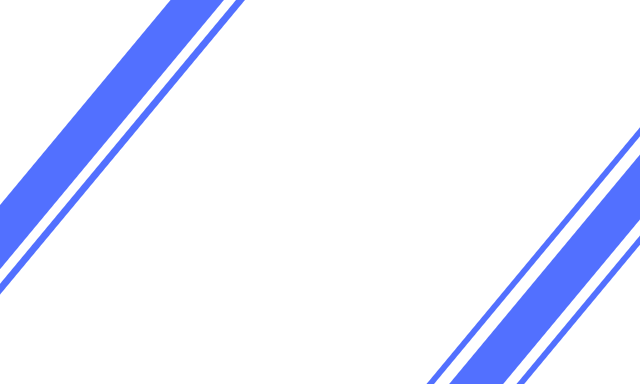
Give the GLSL for this background, as a Shadertoy shader.

```glsl
// Coverage of a stripe between two positions, with soft edges
float stripe(float position, float start, float end, float blur) {
    float rise = clamp((position - start) / blur + 0.5, 0.0, 1.0);
    float fall = clamp((position - end) / blur + 0.5, 0.0, 1.0);
    return rise - fall;
}

void mainImage(out vec4 fragColor, in vec2 fragCoord) {
    vec2 uv = fragCoord / iResolution.xy;
    const float slant = 0.499;

    // Position across the diagonals, measured from the top left
    float across = uv.x + slant * (1.0 - uv.y);
    float blur = length(vec2(1.0, slant) / iResolution.xy);

    // Upper left: wide band and one thin line
    float ink = stripe(across, 0.2664, 0.3499, blur);
    ink += stripe(across, 0.3688, 0.3828, blur);

    // Lower right: wide band between two thin lines
    ink += stripe(across, 1.1654, 1.1771, blur);
    ink += stripe(across, 1.2008, 1.2852, blur);
    ink += stripe(across, 1.3060, 1.3180, blur);

    vec3 paper = vec3(1.0);
    vec3 blue = vec3(0.32, 0.44, 1.0);
    fragColor = vec4(mix(paper, blue, clamp(ink, 0.0, 1.0)), 1.0);
}
```
